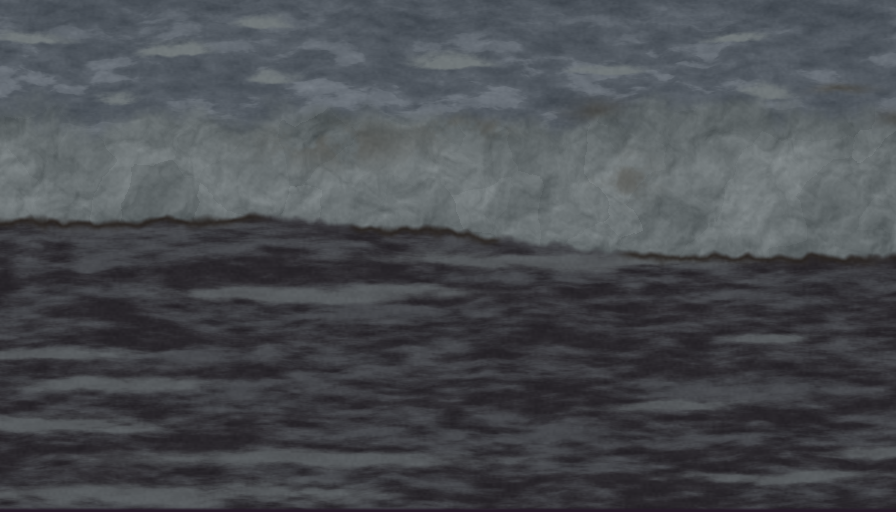
Write a Shadertoy shader that draws this texture.

```glsl
#define DEEP vec3(0.166, 0.156, 0.174)
#define SHEEN vec3(0.268, 0.276, 0.294)
#define WASH vec3(0.370, 0.390, 0.400)
#define SEA vec3(0.322, 0.350, 0.382)
#define FOAM vec3(0.408, 0.436, 0.444)
#define SAND vec3(0.275, 0.270, 0.250)
#define LUMP_SCALE 13.0
#define GRAIN 0.022

float hash(vec2 p) {
    vec3 q = fract(vec3(p.xyx) * 0.1031);
    q += dot(q, q.yzx + 33.33);
    return fract((q.x + q.y) * q.z);
}

float noise(vec2 p) {
    vec2 i = floor(p), f = fract(p);
    f = f * f * (3.0 - 2.0 * f);
    return mix(mix(hash(i), hash(i + vec2(1, 0)), f.x),
               mix(hash(i + vec2(0, 1)), hash(i + vec2(1, 1)), f.x), f.y);
}

float fbm(vec2 p) {
    float sum = 0.0, amp = 0.5;
    for (int i = 0; i < 5; i++) {
        sum += amp * noise(p);
        p = mat2(1.95, 0.2, -0.2, 1.95) * p + 17.3;
        amp *= 0.5;
    }
    return sum;
}

// Rounded clumps: x is the dome height, y a tone for each clump
vec2 lumps(vec2 p) {
    vec2 cell = floor(p), best = vec2(2.0, 0.0);
    for (int y = -1; y <= 1; y++)
    for (int x = -1; x <= 1; x++) {
        vec2 c = cell + vec2(x, y);
        vec2 d = c + vec2(hash(c), hash(c + 51.7)) - p;
        float tone = hash(c + 13.1), dist = dot(d, d) + 0.3 * tone;
        if (dist < best.x) best = vec2(dist, tone);
    }
    return vec2(1.0 - min(best.x, 1.0), best.y);
}

float foamHeight(vec2 p) {
    vec2 w = p + 0.07 * vec2(fbm(p * 14.0), fbm(p * 14.0 + 40.0));
    return 0.4 * lumps(w * LUMP_SCALE).x + 0.25 * lumps(w * LUMP_SCALE * 2.1).x + 0.75 * fbm(w * 24.0);
}

// Soft ellipse; s holds centre and radii
float blob(vec2 uv, vec4 s) {
    vec2 d = (uv - s.xy) / s.zw;
    return exp(-dot(d, d));
}

// Pale ribbons of foam left on the near water
float ribbons(vec2 uv) {
    const vec4 s[11] = vec4[11](
        vec4(0.13, 0.252, 0.12, 0.017), vec4(0.34, 0.104, 0.26, 0.019),
        vec4(0.87, 0.069, 0.13, 0.013), vec4(0.36, 0.425, 0.20, 0.018),
        vec4(0.05, 0.312, 0.12, 0.014), vec4(0.05, 0.170, 0.16, 0.024),
        vec4(0.18, 0.038, 0.28, 0.024), vec4(0.86, 0.337, 0.06, 0.011),
        vec4(0.98, 0.117, 0.07, 0.015), vec4(0.74, 0.210, 0.10, 0.012),
        vec4(0.62, 0.490, 0.24, 0.018));
    float sum = 0.0;
    for (int i = 0; i < 11; i++) sum += blob(uv, s[i]);
    return min(sum, 1.0);
}

// Small crests on the far water, flat below and rounded above
float crests(vec2 uv) {
    const vec4 s[9] = vec4[9](
        vec4(0.305, 0.838, 0.030, 0.030), vec4(0.20, 0.895, 0.050, 0.030),
        vec4(0.50, 0.868, 0.055, 0.034), vec4(0.855, 0.815, 0.034, 0.024),
        vec4(0.30, 0.950, 0.038, 0.022), vec4(0.82, 0.922, 0.040, 0.016),
        vec4(0.68, 0.860, 0.048, 0.018), vec4(0.04, 0.922, 0.050, 0.022),
        vec4(0.13, 0.800, 0.028, 0.022));
    float sum = 0.0;
    for (int i = 0; i < 9; i++)
        sum += blob(uv, s[i]) * smoothstep(-0.012, 0.006, uv.y - s[i].y);
    return min(sum, 1.0);
}

vec3 nearWater(vec2 uv, vec2 p, float edge) {
    vec2 w = p + vec2(0.0, 0.025 * (fbm(p * vec2(6.0, 10.0)) - 0.5));
    float swell = fbm(w * vec2(4.5, 33.0) + 7.0);
    float ripple = fbm(w * vec2(17.0, 75.0) + 31.0);
    float bright = smoothstep(0.33, 0.68, 0.5 * swell + 0.5 * ripple);
    vec3 col = mix(DEEP, SHEEN, bright) + 0.07 * (ripple - 0.48);
    vec2 bent = uv + vec2(0.0, 0.03 * (fbm(p * vec2(6.0, 14.0) + 3.0) - 0.48));
    float ribbon = smoothstep(0.15, 0.75, ribbons(bent) * (0.45 + 0.95 * ripple));
    col = mix(col, WASH, 0.75 * ribbon);
    // Broken shadow under the breaker
    float gap = edge - uv.y;
    float patchy = smoothstep(0.42, 0.60, noise(p * vec2(11.0, 4.0)));
    float shade = exp(-pow((gap - 0.005) / 0.009, 2.0)) * patchy;
    col = mix(col, SHEEN + 0.03, 0.5 * exp(-max(gap, 0.0) / 0.02) * (1.0 - patchy));
    return mix(col, vec3(0.165, 0.145, 0.130), 0.85 * shade);
}

vec3 farWater(vec2 uv, vec2 p) {
    vec2 w = p + 0.03 * vec2(fbm(p * 9.0), fbm(p * 11.0 + 20.0));
    float wave = fbm(w * vec2(13.0, 38.0));
    float chop = fbm(w * vec2(30.0, 80.0) + 5.0);
    vec3 col = SEA + 0.13 * (wave - 0.48) + 0.10 * (chop - 0.48);
    // Scattered pale flecks, thinning toward the top
    col += 0.055 * smoothstep(0.53, 0.64, wave) * smoothstep(1.05, 0.85, uv.y);
    col -= 0.02 * smoothstep(0.90, 1.0, uv.y);
    vec2 bent = uv + vec2(0.03, 0.025) * (vec2(wave, fbm(p * 16.0)) - 0.48);
    col = mix(col, FOAM + 0.03, smoothstep(0.2, 0.8, crests(bent) * (0.5 + chop)));
    float murk = blob(bent, vec4(0.67, 0.78, 0.035, 0.020)) + blob(bent, vec4(0.94, 0.825, 0.030, 0.008))
               + blob(bent, vec4(1.0, 0.765, 0.025, 0.020));
    return mix(col, SAND, 0.75 * min(murk, 1.0));
}

vec3 breaker(vec2 uv, vec2 p, float edge) {
    float h = foamHeight(p);
    float lit = h - foamHeight(p + vec2(-0.005, 0.009));
    vec3 col = FOAM + 0.13 * (h - 0.75) + 0.15 * clamp(lit, -0.35, 0.35);
    vec2 bent = p + 0.06 * vec2(fbm(p * 15.0), fbm(p * 15.0 + 8.0));
    col += 0.05 * (lumps(bent * 9.0).y - 0.4) + 0.10 * (fbm(p * 9.0 + 9.0) - 0.48);
    col -= 0.05 * smoothstep(0.66, 0.79, uv.y);
    col += 0.03 * blob(uv, vec4(0.91, 0.67, 0.08, 0.07));
    float silt = blob(uv, vec4(0.70, 0.65, 0.03, 0.04)) + blob(uv, vec4(0.38, 0.72, 0.08, 0.04))
               + blob(uv, vec4(0.53, 0.755, 0.06, 0.025));
    col = mix(col, SAND + 0.06, 0.6 * min(silt, 1.0) * smoothstep(0.35, 0.6, fbm(p * 22.0)));
    return col - 0.035 * exp(-max(uv.y - edge, 0.0) / 0.02);
}

void mainImage(out vec4 fragColor, in vec2 fragCoord) {
    vec2 uv = fragCoord / iResolution.xy;
    vec2 p = fragCoord / iResolution.y;

    // Lower and upper limits of the breaking wave
    float edge = mix(0.573, 0.503, smoothstep(0.30, 0.78, uv.x));
    edge += 0.028 * (fbm(p * vec2(16.0, 9.0)) - 0.48) + 0.010 * (noise(p * 48.0) - 0.5);
    float top = 0.775 + 0.12 * (fbm(p * 11.0 + 60.0) - 0.48);

    vec3 upper = mix(breaker(uv, p, edge), farWater(uv, p), smoothstep(-0.025, 0.025, uv.y - top));
    vec3 col = mix(nearWater(uv, p, edge), upper, smoothstep(-0.007, 0.007, uv.y - edge));

    // Fine grain and the dim lower border
    col += GRAIN * (noise(p * 170.0) - 0.5);
    col = mix(vec3(0.15, 0.10, 0.16), col, smoothstep(0.002, 0.010, uv.y));
    fragColor = vec4(col, 1.0);
}
```
